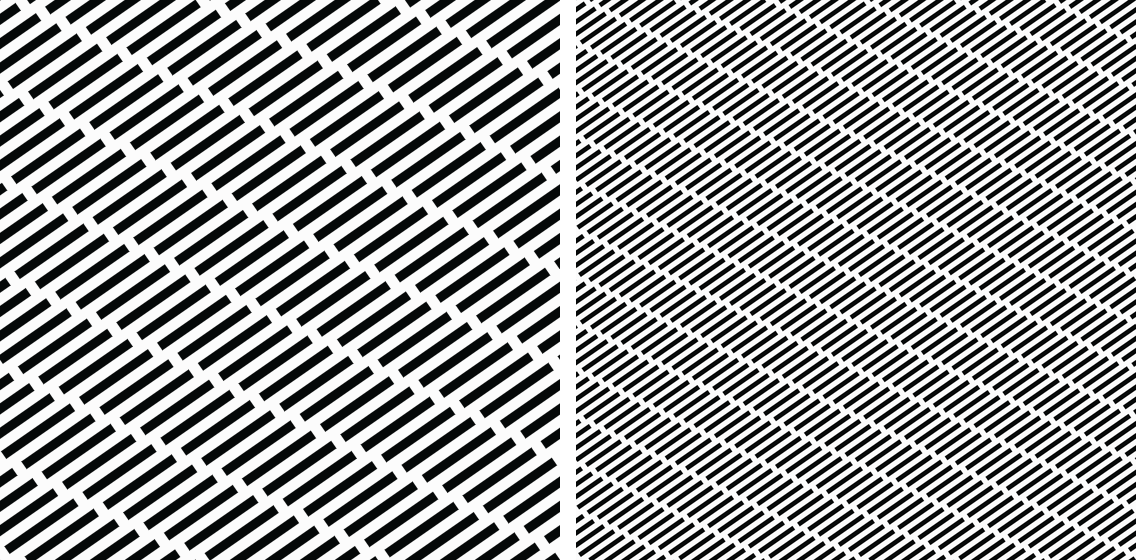
Left, the tile; right, the same tile 2 across and 2 down.
Write a Shadertoy shader that draws this pattern.

```glsl
// Signed distance to a sharp-cornered box centred on the origin
float boxDistance(vec2 p, vec2 halfSize) {
    vec2 d = abs(p) - halfSize;
    return length(max(d, 0.0)) + min(max(d.x, d.y), 0.0);
}

// Distance to the nearest slanted bar. The whole-number coefficients
// place 165 bars per canvas and make the lattice wrap on both axes.
float barDistance(vec2 p) {
    float row = 16.0 * p.x - 23.0 * p.y;
    float along = 3.0 * p.x + 6.0 * p.y;

    // Offset inside the row, then the brick-like shift from row to row
    float across = row - round(row);
    along += across * 90.0 / 785.0;
    along -= round(along);

    // Back to canvas units: bar period and row spacing
    float slope = length(vec2(16.0, 23.0));
    return boxDistance(vec2(along * slope / 165.0, across / slope), vec2(0.0749, 0.0083));
}

void mainImage(out vec4 fragColor, in vec2 fragCoord) {
    vec2 uv = fragCoord / iResolution.xy;
    float edge = 0.7 / min(iResolution.x, iResolution.y);

    // Ink bars on white paper
    float paper = smoothstep(-edge, edge, barDistance(uv - vec2(0.4134, 0.5573)));
    vec3 color = mix(vec3(0.02, 0.03, 0.03), vec3(0.99), paper);
    fragColor = vec4(color, 1.0);
}
```
